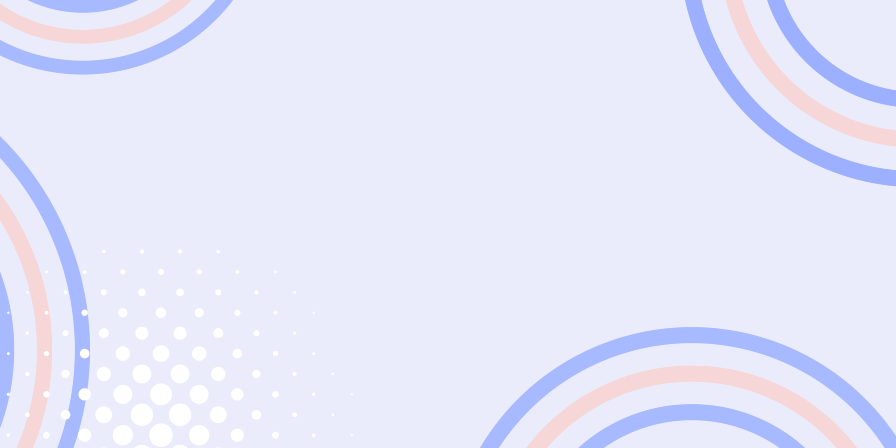
Write a WebGL 1 fragment shader that draws this background.

```glsl
precision highp float;
// Pale lavender backdrop with four sets of concentric blue and pink rings
// cut off by the borders, plus a white halftone patch at the lower left.
// Rings are circle distances; the halftone is two interleaved dot grids.

uniform vec2 u_resolution;

const vec3 LAVENDER = vec3(0.918, 0.926, 0.988);
const vec3 PINK = vec3(0.965, 0.838, 0.838);
const vec3 SOFT_BLUE = vec3(0.660, 0.730, 1.0);
const vec3 DEEP_BLUE = vec3(0.612, 0.692, 1.0);

// Smooth coverage of a shape from its signed distance
float fill(float dist) {
  float pixel = 1.0 / u_resolution.y;
  return 1.0 - smoothstep(-0.6 * pixel, 0.6 * pixel, dist);
}

// Three bands, blue-pink-blue, going inward from the outer radius
vec3 rings(vec3 color, vec2 offset, float radius, float spacing,
           float halfWidth, vec3 blue) {
  float dist = length(offset);
  for (int i = 0; i < 3; i++) {
    float band = abs(dist - radius + float(i) * spacing) - halfWidth;
    color = mix(color, i == 1 ? PINK : blue, fill(band));
  }
  return color;
}

// Staggered dots that shrink away from the centre of the patch
float halftone(vec2 p) {
  vec2 cell = vec2(0.0852, 0.0911);
  float coverage = 0.0;
  for (int i = 0; i < 2; i++) {
    vec2 origin = vec2(0.3594, 0.0286) + 0.5 * cell * float(i);
    vec2 dotCenter = origin + cell * floor((p - origin) / cell + 0.5);
    vec2 away = dotCenter - vec2(0.3594, 0.042);
    vec2 falloff = away / vec2(0.2135, 0.273);
    float radius = 0.0018 + 0.0245 * exp(-dot(falloff, falloff));
    float inside = step(length(away), 0.435);
    coverage = max(coverage, inside * fill(length(p - dotCenter) - radius));
  }
  return coverage;
}

void main() {
  // Canvas height is one unit
  vec2 p = gl_FragCoord.xy / u_resolution.y;
  float right = u_resolution.x / u_resolution.y;
  vec3 color = LAVENDER;

  // Ring sets: top left, top right, left, bottom
  color = rings(color, p - vec2(0.185, 1.255), 0.406, 0.069, 0.0155, SOFT_BLUE);
  color = rings(color, p - vec2(right + 0.047, 1.112), 0.512, 0.0885, 0.018, DEEP_BLUE);
  color = rings(color, p - vec2(-0.466, 0.219), 0.650, 0.0846, 0.017, SOFT_BLUE);
  color = rings(color, p - vec2(right * 0.772, -0.279), 0.531, 0.086, 0.018, SOFT_BLUE);

  // White dots over everything
  color = mix(color, vec3(1.0), halftone(p));
  gl_FragColor = vec4(color, 1.0);
}
```
